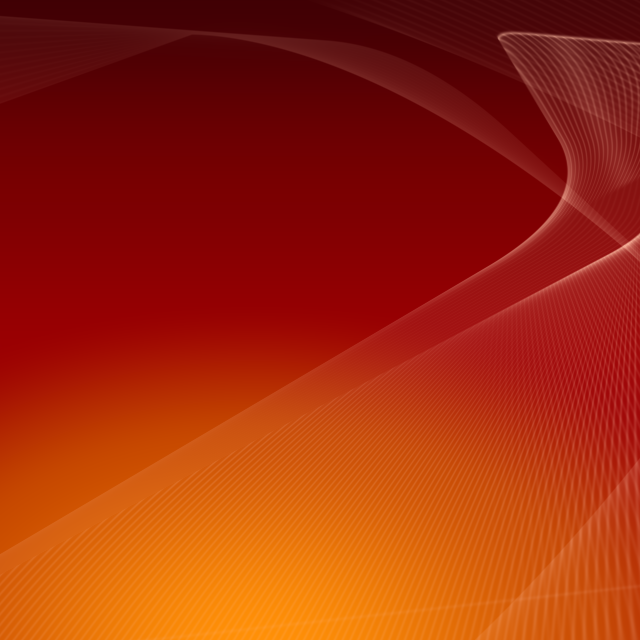
Give the GLSL for this background, as a three.js fragment shader.

```glsl
// Translucent ribbons of fine lines sweeping over a dark red to orange glow.
#define TINT vec3(1.0, 0.74, 0.64)
#define GLOW_CENTER vec2(0.40, -0.02)
#define GLOW_RADIUS 0.53
#define FAN_POLE vec2(1.0, 0.72)
#define CROSS_POLE vec2(0.80, 0.80)
#define LINE_SHARPNESS 2.5
#define EDGE 0.0016

varying vec2 vUv;

// Smooth minimum, rounding the corner where two lines meet.
float softMin(float a, float b, float k) {
  float h = max(k - abs(a - b), 0.0);
  return min(a, b) - h * h / (4.0 * k);
}

float inside(float d) {
  return smoothstep(-EDGE, EDGE, d);
}

// Light that starts at an edge and fades inwards.
float crease(float d, float width) {
  return inside(d) * exp(-max(d, 0.0) / width);
}

float bell(float x, float width) {
  return exp(-x * x / (width * width));
}

// Thin repeated lines, blurred to their mean where the spacing is too fine.
float lines(float phase, float spacing) {
  float wave = pow(0.5 + 0.5 * cos(6.28318 * phase), LINE_SHARPNESS);
  return mix(0.33, wave, smoothstep(0.002, 0.008, spacing));
}

// Left edge of the main ribbon, as x for a given y.
float outerEdge(float y) {
  return softMin(1.695 * (y - 0.134), 1.342 - 0.6 * y, 0.23);
}

// Fold where the wide fan of lines begins, as x for a given y.
float innerEdge(float y) {
  return softMin(0.456 + 1.9 * (y - 0.342), 1.02 + 0.2 * (y - 0.65), 0.06);
}

vec3 background(vec2 p) {
  vec3 red = mix(vec3(0.61, 0.0, 0.01), vec3(0.46, 0.0, 0.005), smoothstep(0.42, 0.78, p.y));
  red = mix(red, vec3(0.25, 0.0, 0.015), smoothstep(0.70, 1.02, p.y));
  float t = 1.0 - length((p - GLOW_CENTER) * vec2(0.65, 1.0)) / GLOW_RADIUS;
  vec3 color = mix(red, vec3(0.76, 0.26, 0.0), smoothstep(-0.04, 0.37, t));
  return mix(color, vec3(1.0, 0.56, 0.01), smoothstep(0.22, 0.98, t));
}

// Long veil that arcs from the top left down to the right.
float veil(vec2 p) {
  float top = softMin(0.975 - 0.075 * p.x, 1.527 - 0.92 * p.x, 0.12);
  float bottom = 0.946 - 0.655 * pow(max(p.x - 0.3, 0.0), 1.72) - 0.36 * max(0.3 - p.x, 0.0);
  float width = max(top - bottom, 0.004);
  float across = (p.y - bottom) / width;
  float mask = inside(p.y - bottom) * inside(top - p.y);
  float fill = 0.055 + 0.05 * smoothstep(0.15, 0.4, p.x) + 0.02 * lines(across * 12.0, width / 12.0);
  float light = mask * fill * mix(0.7, 1.0, 1.0 - across);
  light += 0.07 * crease(top - p.y, 0.012) * (1.0 - smoothstep(0.3, 0.75, p.x));
  light += 0.09 * crease(p.y - bottom, 0.012) * smoothstep(0.25, 0.6, p.x);
  return light;
}

// Faint threads across the top right corner.
float threads(vec2 p) {
  float q = p.x - 0.48;
  float depth = p.y - (1.0 - 0.33 * q - 0.16 * q * q);
  float mesh = lines(depth * 90.0 + p.x * 3.0, 0.011);
  return inside(depth) * smoothstep(0.45, 0.65, p.x) * (0.025 + 0.035 * mesh)
    + 0.06 * crease(depth, 0.008) * smoothstep(0.45, 0.6, p.x);
}

// Net that hangs from the top right and narrows to the neck.
float net(vec2 p, float outer) {
  float rim = 0.951 - 0.09 * (p.x - 0.785) - 0.012 * exp(-max(outer, 0.0) / 0.012);
  float fold = 0.724 + 0.53 * (p.x - 1.0);
  float mask = inside(outer) * inside(rim - p.y) * smoothstep(-0.006, 0.006, p.y - fold);
  float width = mix(0.13, 0.34, smoothstep(0.68, 0.95, p.y));
  float across = outer / width;
  float hook = 0.12 * exp(-max(rim - p.y, 0.0) / 0.035);
  float strands = lines((across + hook) * 26.0, width / 26.0);
  float weave = lines((p.y + 0.55 * p.x) * 85.0, 0.0118) * smoothstep(0.08, 0.2, outer);
  float light = 0.08 + 0.16 * strands + 0.10 * weave * smoothstep(0.74, 0.88, p.y);
  light += 0.10 * bell(p.x - 0.895 - 0.45 * (0.90 - p.y), 0.025);
  return mask * light + 0.4 * inside(outer) * bell(p.y - rim, 0.0025);
}

// Narrow strand between the outer edge and the fold.
float strand(vec2 p, float outer, float inner) {
  float width = max(outer - inner, 0.02);
  float fold = 0.724 + 0.53 * (p.x - 1.0);
  float mask = inside(outer) * inside(-inner) * (1.0 - smoothstep(-0.006, 0.006, p.y - fold));
  float hatch = lines(outer / width * 16.0, width * 0.5 / 16.0);
  return mask * (0.075 + 0.09 * hatch);
}

// Wide fan of lines below the fold, crossed by a second fan on the right.
float fan(vec2 p, float inner) {
  vec2 d = FAN_POLE - p;
  float r = length(d);
  float angle = atan(d.x, d.y) + 0.10 * r * r;
  float rays = lines(28.0 * angle + 38.0 * angle * angle, r / (28.0 + 76.0 * angle));
  vec2 e = p - CROSS_POLE;
  float crossing = lines(atan(e.x, -e.y) * 42.0, length(e) / 42.0);
  float light = 0.035 + 0.17 * rays + 0.10 * crossing * smoothstep(0.70, 0.92, p.x);
  light += 0.10 * crease(inner * 0.47, 0.05) * smoothstep(0.3, 0.8, p.x);
  return inside(inner) * light * mix(0.75, 1.0, smoothstep(0.0, 0.35, p.y));
}

void main() {
  vec2 p = vUv;
  float outer = p.x - outerEdge(p.y);
  float inner = p.x - innerEdge(p.y);

  float light = veil(p) + threads(p) + net(p, outer);
  light += strand(p, outer, inner) + fan(p, inner);

  // Bright rims of the two folds.
  float rimGain = 0.07 + 0.55 * bell(p.y - 0.655, 0.10) + 0.12 * smoothstep(0.7, 0.8, p.y);
  light += rimGain * crease(outer * 0.6, 0.006) * (1.0 - smoothstep(0.935, 0.95, p.y));
  float near = smoothstep(0.6, 1.0, p.x);
  light += (0.04 + 0.75 * near * near) * crease(inner * 0.47, 0.005);

  // Soft arcs at the lower right.
  float q = p.x - 0.742;
  light += 0.16 * crease((0.96 * q + 0.55 * q * q - p.y) * 0.7, 0.025) * step(0.0, q);
  light += 0.08 * bell(p.y - 0.11 * (p.x - 0.234), 0.003);

  gl_FragColor = vec4(mix(background(p), TINT, clamp(light, 0.0, 0.9)), 1.0);
}
```
